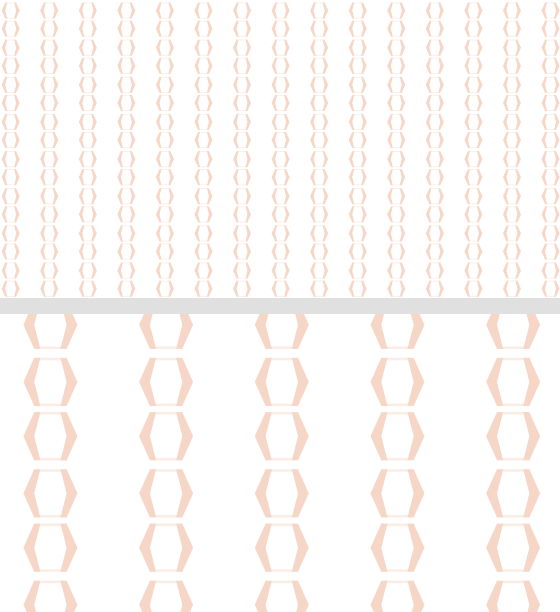
Top: the whole. Bottom: its middle third, enlarged.
A Shadertoy shader for this pattern:

```glsl
// Upright columns of hollow hexagons on white, with rows set in close pairs.
// Each cell is folded to one quadrant; two hexagon distances give the thick
// side chevrons, and the sliver between their flat ends gives the pale rails.

// Lengths are in hundredths of the canvas height.
const float UNITS_TALL   = 100.0;
const float COLUMN_PITCH = 12.94;
const float FIRST_COLUMN = 3.58;
const float PAIR_PITCH   = 12.466;
const float UPPER_ROW    = 3.53;   // centre of the first row in a pair
const float LOWER_ROW    = 9.61;   // centre of the second row in a pair

// Hexagon half sizes: waist, flat end, height.
const vec3 OUTER_HEX = vec3(3.02, 1.81, 2.70);
const vec3 INNER_HEX = vec3(1.80, 1.18, 2.42);

const vec3 PAPER = vec3(1.0);
const vec3 CHEVRON_COLOR = vec3(0.96, 0.84, 0.78);
const vec3 RAIL_COLOR = vec3(0.98, 0.93, 0.90);

// Signed distance to the slanted sides, for a point in the first quadrant.
float slantDistance(vec2 q, vec3 hex) {
    vec2 normal = normalize(vec2(hex.z, hex.x - hex.y));
    return dot(q - vec2(hex.x, 0.0), normal);
}

float hexDistance(vec2 q, vec3 hex) {
    return max(slantDistance(q, hex), q.y - hex.z);
}

// Offset from the nearest hexagon centre, with y measured downwards.
vec2 cellOffset(vec2 p) {
    float x = mod(p.x - FIRST_COLUMN + 0.5 * COLUMN_PITCH, COLUMN_PITCH)
            - 0.5 * COLUMN_PITCH;
    float y = mod(p.y, PAIR_PITCH);
    float split = 0.5 * (UPPER_ROW + LOWER_ROW);
    return vec2(x, y - (y < split ? UPPER_ROW : LOWER_ROW));
}

float coverage(float distanceToEdge, float pixel) {
    return clamp(0.5 - distanceToEdge / pixel, 0.0, 1.0);
}

void mainImage(out vec4 fragColor, in vec2 fragCoord) {
    float pixel = UNITS_TALL / iResolution.y;
    vec2 p = vec2(fragCoord.x, iResolution.y - fragCoord.y) * pixel;
    vec2 q = abs(cellOffset(p));

    // Solid hexagon, its hole, and the strip between the chevrons
    float body  = coverage(hexDistance(q, OUTER_HEX), pixel);
    float hole  = coverage(hexDistance(q, INNER_HEX), pixel);
    float strip = coverage(slantDistance(q, INNER_HEX), pixel);

    vec3 ink = mix(CHEVRON_COLOR, RAIL_COLOR, strip);
    vec3 color = mix(PAPER, ink, clamp(body - hole, 0.0, 1.0));
    fragColor = vec4(color, 1.0);
}
```
